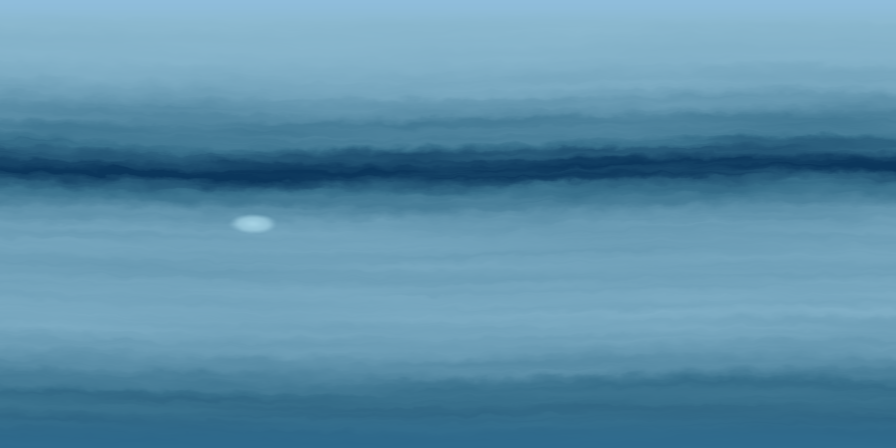
Write a WebGL 1 fragment shader that draws this texture.

```glsl
precision highp float;

// Banded blue gas-giant atmosphere with one pale oval storm.
// A latitude brightness profile is bent by a slow wave and ruffled by
// domain-warped gradient noise, then mapped through a three-colour ramp.

uniform vec2 u_resolution;

const vec3 DEEP = vec3(0.045, 0.215, 0.36);
const vec3 MIDTONE = vec3(0.22, 0.44, 0.55);
const vec3 PALE = vec3(0.54, 0.72, 0.81);
const vec3 POLAR_HAZE = vec3(0.56, 0.74, 0.86);
const vec3 SOUTH_TINT = vec3(0.18, 0.42, 0.56);
const vec3 STORM_COLOR = vec3(0.64, 0.82, 0.89);

const float MID_LEVEL = 0.35;
const float WAVE_HEIGHT = 0.011;
const float WAVE_TROUGH = 0.38;
const float CURL_SIZE = 0.016;
const float RUFFLE_HEIGHT = 0.014;
const float STRATA_CONTRAST = 0.16;
const vec2 STORM_CENTER = vec2(0.565, 0.5);
const vec2 STORM_RADII = vec2(0.050, 0.022);
const float TAU = 6.2831853;

vec2 gradientAt(vec2 cell) {
  float h = fract(sin(dot(cell, vec2(127.1, 311.7))) * 43758.55);
  return vec2(cos(TAU * h), sin(TAU * h));
}

float gradientNoise(vec2 p) {
  vec2 i = floor(p);
  vec2 f = p - i;
  vec2 u = f * f * f * (f * (f * 6.0 - 15.0) + 10.0);
  float a = dot(gradientAt(i), f);
  float b = dot(gradientAt(i + vec2(1.0, 0.0)), f - vec2(1.0, 0.0));
  float c = dot(gradientAt(i + vec2(0.0, 1.0)), f - vec2(0.0, 1.0));
  float d = dot(gradientAt(i + vec2(1.0, 1.0)), f - vec2(1.0, 1.0));
  return mix(mix(a, b, u.x), mix(c, d, u.x), u.y);
}

float fbm(vec2 p) {
  float sum = 0.0;
  float weight = 1.0;
  for (int i = 0; i < 4; i++) {
    sum += weight * gradientNoise(p);
    p = p * 2.03 + vec2(17.3, 9.1);
    weight *= 0.5;
  }
  return sum;
}

// Moves a level toward a new value as latitude crosses [start, end].
float band(float level, float target, float start, float end, float y) {
  return mix(level, target, clamp((y - start) / (end - start), 0.0, 1.0));
}

// Brightness from the south edge (0) to the north edge (1).
float latitudeProfile(float y) {
  float b = band(0.29, 0.35, 0.0, 0.13, y);
  b = band(b, 0.60, 0.13, 0.18, y);
  b = band(b, 0.74, 0.18, 0.22, y);
  b = band(b, 0.87, 0.22, 0.30, y);
  b = band(b, 0.79, 0.30, 0.375, y);
  b = band(b, 0.78, 0.375, 0.49, y);
  b = band(b, 0.53, 0.49, 0.545, y);
  b = band(b, 0.31, 0.545, 0.583, y);
  b = band(b, 0.01, 0.583, 0.612, y);
  b = band(b, 0.17, 0.622, 0.65, y);
  b = band(b, 0.41, 0.65, 0.69, y);
  b = band(b, 0.58, 0.69, 0.74, y);
  b = band(b, 0.78, 0.74, 0.79, y);
  b = band(b, 0.92, 0.79, 0.845, y);
  return band(b, 1.0, 0.845, 0.95, y);
}

vec3 atmosphereColor(float level) {
  vec3 low = mix(DEEP, MIDTONE, clamp(level / MID_LEVEL, 0.0, 1.0));
  return mix(low, PALE, clamp((level - MID_LEVEL) / (1.0 - MID_LEVEL), 0.0, 1.05));
}

void main() {
  vec2 uv = gl_FragCoord.xy / u_resolution;
  vec2 p = vec2(uv.x * 2.0, uv.y);

  // Slow planetary wave plus small curls along the band edges
  float wave = WAVE_HEIGHT * cos(TAU * (uv.x - WAVE_TROUGH));
  vec2 flow = vec2(p.x, p.y + wave);
  vec2 curl = vec2(fbm(flow * vec2(13.0, 32.0)),
                   fbm(flow * vec2(16.0, 36.0) + 43.0));
  vec2 warped = flow + CURL_SIZE * curl * vec2(1.8, 0.65);
  float ruffle = RUFFLE_HEIGHT * fbm(warped * vec2(3.0, 18.0) + 7.0);
  float level = latitudeProfile(warped.y + ruffle);

  // Thin drawn-out strata, strongest around the dark belt
  float strata = fbm(warped * vec2(0.9, 28.0) + 21.0);
  float belt = exp(-pow((flow.y - 0.65) / 0.09, 2.0));
  float calm = 1.0 - 0.7 * smoothstep(0.76, 0.9, flow.y);
  level += STRATA_CONTRAST * strata * calm * (0.55 + 0.6 * belt);

  vec3 color = atmosphereColor(level);
  color = mix(color, POLAR_HAZE, smoothstep(0.94, 1.0, uv.y));
  color = mix(color, SOUTH_TINT, 0.8 * (1.0 - smoothstep(0.0, 0.1, uv.y)));

  // Oval storm with a soft rim and a brighter core
  float r = length((p - STORM_CENTER) / STORM_RADII) + 0.12 * curl.x;
  float storm = 0.7 * (1.0 - smoothstep(0.55, 1.1, r)) + 0.3 * exp(-5.0 * r * r);
  color = mix(color, STORM_COLOR, storm);

  gl_FragColor = vec4(color, 1.0);
}
```
